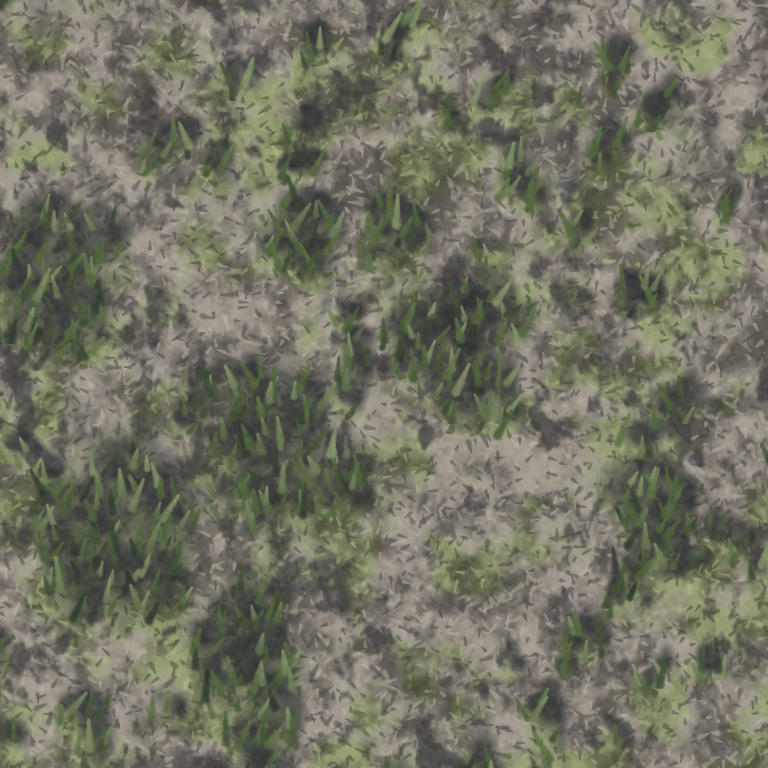
A Shadertoy shader for this texture:

```glsl
// Dry, littered soil with scattered tufts of grass, seen from above.
// Layered noise gives the soil, short random strokes the litter, and
// upright tapered strokes inside a field of round clumps the grass.

float hash(vec2 p) {
    return fract(sin(dot(p, vec2(127.1, 311.7))) * 43758.5453);
}

vec2 hash2(vec2 p) {
    return vec2(hash(p), hash(p + 47.3));
}

float noise(vec2 p) {
    vec2 i = floor(p), f = fract(p);
    f = f * f * (3.0 - 2.0 * f);
    return mix(mix(hash(i), hash(i + vec2(1, 0)), f.x),
               mix(hash(i + vec2(0, 1)), hash(i + vec2(1, 1)), f.x), f.y);
}

float fbm(vec2 p) {
    float sum = 0.0, amp = 0.5;
    for (int i = 0; i < 4; i++) {
        sum += amp * noise(p);
        p = mat2(1.6, 1.2, -1.2, 1.6) * p + 5.7;
        amp *= 0.55;
    }
    return sum;
}

// Scattered clumps: 1 at a centre, 0 at its rim
float clumps(vec2 p, float cells, float share, float seed) {
    p *= cells;
    float best = 0.0;
    for (int j = -1; j <= 1; j++)
    for (int i = -1; i <= 1; i++) {
        vec2 cell = floor(p) + vec2(i, j);
        if (hash(cell + seed) > share) continue;
        vec2 d = p - cell - 0.15 - 0.7 * hash2(cell + seed + 3.1);
        float radius = mix(0.25, 0.55, hash(cell + seed + 8.6));
        best = max(best, 1.0 - length(d * vec2(1.0, 0.85)) / radius);
    }
    return best;
}

float grassCover(vec2 p) {
    vec2 q = p + 0.07 * (vec2(noise(p * 13.0), noise(p * 13.0 + 31.0)) - 0.5);
    float clump = max(clumps(q, 4.2, 0.46, 12.0), 0.75 * clumps(q, 11.0, 0.42, 5.0));
    return smoothstep(0.05, 0.5, clump + 0.35 * (noise(p * 32.0) - 0.5));
}

// Soft tapered stroke from the origin; t runs from root to tip
float stroke(vec2 p, vec2 dir, float len, float width, out float t) {
    t = clamp(dot(p, dir) / len, 0.0, 1.0);
    width *= 1.0 - 0.65 * t;
    return 1.0 - smoothstep(0.25 * width, width, length(p - dir * len * t));
}

// Dead stalks and the small shadows between them
void addLitter(inout vec3 col, vec2 p, float cells, float seed) {
    p *= cells;
    for (int j = -1; j <= 1; j++)
    for (int i = -1; i <= 1; i++) {
        vec2 cell = floor(p) + vec2(i, j);
        float angle = 6.2832 * hash(cell + seed + 1.7), t;
        vec2 root = cell + hash2(cell + seed);
        float mask = stroke(p - root, vec2(cos(angle), sin(angle)),
                            mix(0.3, 0.75, hash(cell + seed + 4.4)), 0.25, t);
        float tone = hash(cell + seed + 9.2);
        vec3 tint = tone < 0.45 ? vec3(0.31, 0.30, 0.29)
                                : mix(vec3(0.54, 0.52, 0.46), vec3(0.73, 0.70, 0.64), tone);
        col = mix(col, tint, 0.55 * mask);
    }
}

// Upright blades, the lower rows drawn in front
void addBlades(inout vec3 col, vec2 p, float cells, float seed) {
    p *= cells;
    for (int j = 0; j >= -2; j--)
    for (int i = -1; i <= 1; i++) {
        vec2 cell = floor(p) + vec2(i, j);
        vec2 root = cell + hash2(cell + seed);
        float lean = 1.3 * (hash(cell + seed + 2.3) - 0.45), t;
        float mask = stroke(p - root, vec2(sin(lean), cos(lean)),
                            mix(0.6, 1.2, hash(cell + seed + 6.1)), 0.26, t);
        if (mask < 0.01) continue;
        float cover = grassCover(root / cells);
        // Upper parts of a clump fall into shade
        float shade = cover - grassCover(root / cells + vec2(0.005, 0.03));
        float light = hash(cell + seed + 7.9) - 0.25 * shade * -1.0 + 0.15 * t;
        vec3 tint = mix(vec3(0.19, 0.23, 0.20), vec3(0.32, 0.40, 0.24), smoothstep(0.05, 0.6, light));
        tint = mix(tint, vec3(0.52, 0.58, 0.42), smoothstep(0.65, 1.15, light));
        col = mix(col, tint, 0.85 * mask * smoothstep(0.15, 0.6, cover));
    }
}

void mainImage(out vec4 fragColor, in vec2 fragCoord) {
    vec2 p = fragCoord / iResolution.y;

    // Soil
    float grain = 0.65 * fbm(p * 38.0) + 0.35 * fbm(p * 9.0 + 20.0);
    vec3 col = mix(vec3(0.37, 0.35, 0.33), vec3(0.64, 0.61, 0.57), smoothstep(0.27, 0.66, grain));
    addLitter(col, p, 42.0, 15.0);
    addLitter(col, p, 64.0, 71.0);

    // Moss tint and dark crumbs
    float cover = grassCover(p);
    float moss = smoothstep(0.48, 0.72, fbm(p * 15.0 + 60.0)) + 0.8 * cover;
    col = mix(col, col * vec3(0.92, 1.02, 0.80), min(moss, 1.0));
    float crumbs = smoothstep(0.58, 0.76, fbm(p * vec2(27.0, 23.0) + 90.0));
    col = mix(col, vec3(0.25, 0.25, 0.25), 0.75 * crumbs);

    // Bluish shadow above each tuft, then the grass
    float shadow = grassCover(p - vec2(0.008, 0.018));
    col = mix(col, vec3(0.20, 0.21, 0.22), shadow * mix(0.45, 0.95, noise(p * 60.0)));
    addBlades(col, p, 38.0, 33.0);
    addBlades(col, p, 29.0, 52.0);

    col += 0.05 * (noise(p * 150.0) - 0.5);
    fragColor = vec4(col, 1.0);
}
```
